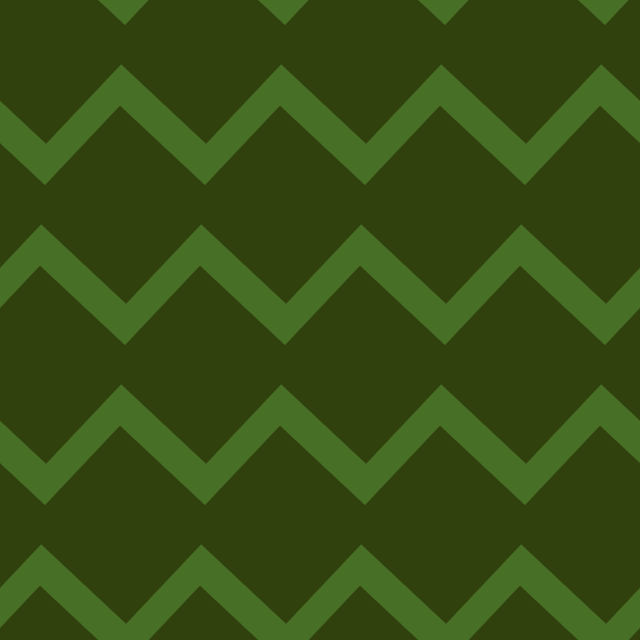
A three.js fragment shader for this pattern:

```glsl
// Flat green zigzag bands on a dark olive ground, four rows of four waves.
// Each band lies between two copies of one slightly lopsided triangle wave;
// every other row is shifted by half a wave, so the square tiles.

#define REPEATS 4.0                    // waves across and rows up (even)
#define PEAK vec2(0.257, 0.598)        // upper-edge peak in an even row, in cells
#define DEPTH 0.497                    // peak to valley, in cells
#define FALL 0.531                     // share of a wave spent descending
#define BAND_OFFSET vec2(0.007, 0.258) // lower edge to upper edge, in cells
#define ROW_MARGIN 0.28                // room below each row's baseline
#define GROUND vec3(0.19, 0.256, 0.054)
#define BAND vec3(0.28, 0.435, 0.15)

varying vec2 vUv;

// Triangle wave of period 1: 0 at whole x, -DEPTH at x = FALL.
float zigzag(float x) {
  float t = fract(x);
  return -DEPTH * min(t / FALL, (1.0 - t) / (1.0 - FALL));
}

void main() {
  // Row index and position within the row
  vec2 p = vUv * REPEATS;
  float row = floor(p.y + ROW_MARGIN);
  float y = p.y - row - PEAK.y;
  float x = p.x - PEAK.x - 0.5 * mod(row, 2.0);

  // Approximate distance inside the band, positive between its edges
  float upper = zigzag(x);
  float lower = zigzag(x + BAND_OFFSET.x) - BAND_OFFSET.y;
  float slope = 2.0 * DEPTH;
  float inside = min(upper - y, y - lower) / sqrt(1.0 + slope * slope);

  // Smooth the edge over one sample width
  float blur = max(fwidth(vUv.y) * REPEATS, 1e-5);
  float coverage = clamp(inside / blur + 0.5, 0.0, 1.0);
  gl_FragColor = vec4(mix(GROUND, BAND, coverage), 1.0);
}
```
